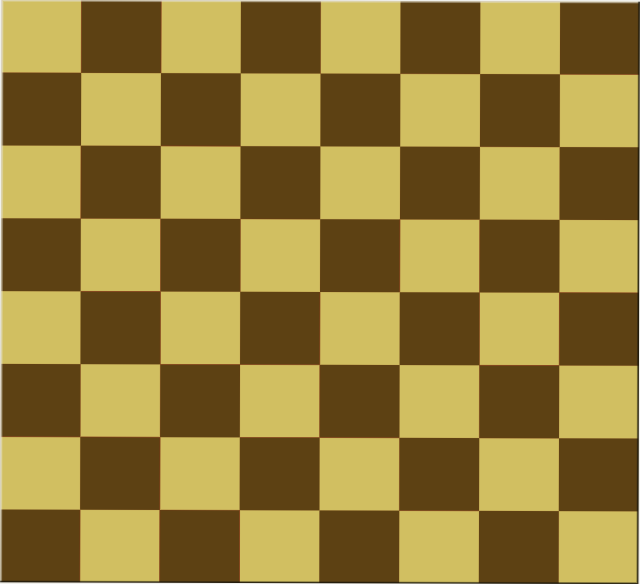
Give the GLSL for this pattern, as a WebGL 1 fragment shader.

```glsl
precision highp float;

uniform vec2 u_resolution;

#define CELLS 8.0
#define CELLS_PER_CANVAS 8.021
#define SKEW vec2(-0.0023, 0.0031)
#define BEVEL_WIDTH 0.034
#define SEAM_WIDTH 0.007
#define LIGHT_WOOD vec3(0.82, 0.75, 0.38)
#define DARK_WOOD vec3(0.365, 0.255, 0.075)
#define SEAM_RED vec3(0.50, 0.20, 0.08)
#define HIGHLIGHT vec3(0.90, 0.89, 0.84)
#define SHADOW vec3(0.09, 0.08, 0.04)
#define BACKDROP vec3(0.94, 0.94, 0.92)

float hash(vec2 p) {
    return fract(sin(dot(p, vec2(12.99, 78.23))) * 437.58);
}

// Signed distance to the nearest grid line, alternating sign per cell
vec2 alternatingDistance(vec2 c) {
    return abs(2.0 * fract(0.5 * c + 0.25) - 1.0) - 0.5;
}

// Coverage of a thin line, fading when narrower than a pixel
float lineCoverage(float d, float width, float pixel) {
    float reach = max(width, pixel);
    return (1.0 - smoothstep(0.0, reach, abs(d))) * min(1.0, 2.0 * width / pixel);
}

// Each cell edge gets its own seam strength; a few stand out
float seamStrength(vec2 edgeId) {
    return 0.12 + 0.6 * smoothstep(0.6, 1.0, hash(edgeId));
}

// Bevel profile: strongest at the rim, fading inward
float bevel(float rimDistance) {
    return 1.0 - smoothstep(0.2 * BEVEL_WIDTH, BEVEL_WIDTH, rimDistance);
}

void main() {
    // Slightly skewed board coordinates, measured in cells
    vec2 p = gl_FragCoord.xy / u_resolution - 0.5;
    vec2 board = (p + SKEW * p.yx) * CELLS_PER_CANVAS + 0.5 * CELLS;
    vec2 pixel = 1.0 / (u_resolution / CELLS_PER_CANVAS);

    // Antialiased checker
    vec2 d = alternatingDistance(board);
    vec2 wave = clamp(2.0 * d / pixel, -1.0, 1.0);
    vec3 color = mix(LIGHT_WOOD, DARK_WOOD, 0.5 + 0.5 * wave.x * wave.y);

    // Uneven reddish seams between cells
    vec2 nearest = floor(board + 0.5);
    vec2 cell = floor(board);
    float seamX = lineCoverage(d.x, SEAM_WIDTH, pixel.x)
        * seamStrength(vec2(nearest.x, cell.y));
    float seamY = lineCoverage(d.y, SEAM_WIDTH, pixel.y)
        * seamStrength(vec2(cell.x, nearest.y) + 31.0);
    color = mix(color, SEAM_RED, max(seamX, seamY));

    // Lit left and top rims, shaded right and bottom rims
    vec2 farRim = CELLS - board;
    color = mix(color, HIGHLIGHT, 0.65 * max(bevel(board.x), bevel(farRim.y)));
    color = mix(color, SHADOW, 0.85 * max(bevel(farRim.x), bevel(board.y)));

    // Sliver of backdrop around the skewed board
    vec2 inside = clamp(min(board, farRim) / pixel + 0.5, 0.0, 1.0);
    color = mix(BACKDROP, color, inside.x * inside.y);

    gl_FragColor = vec4(color, 1.0);
}
```
